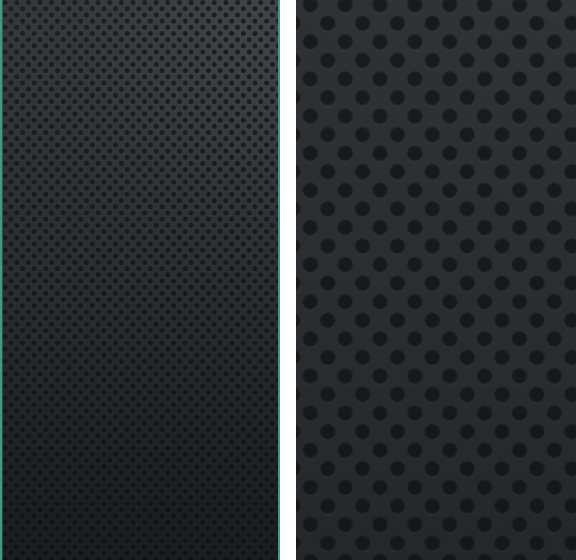
Left, the full canvas; right, a detail of the centre.
This pattern is drawn by a WebGL 2 fragment shader. Its source:

```glsl
#version 300 es
precision highp float;
// Dark perforated metal sheet: staggered rows of soft round holes over a
// vertical gradient with a glow at the upper right, and a thin teal strip
// down each side. Lengths are in canvas widths, measured from the top left.

uniform vec2 u_resolution;
out vec4 fragColor;

const vec2 PITCH = vec2(0.0415, 0.0442);       // one cell holds two holes
const vec2 FIRST_HOLE = vec2(0.0391, 0.0314);
const float HOLE_RADIUS = 0.0088;
const float HOLE_BLUR = 0.0018;
const float RIM_SHIFT = 0.0028;                // lit lower lip of each hole
const float RIM_LIGHT = 0.014;
const float LEFT_STRIP = 0.0085;
const float RIGHT_STRIP = 0.0068;

const vec3 SHEET_TOP = vec3(0.205, 0.220, 0.233);
const vec3 SHEET_MIDDLE = vec3(0.167, 0.183, 0.193);
const vec3 SHEET_BOTTOM = vec3(0.108, 0.114, 0.126);
const vec3 GLOW = vec3(0.042, 0.042, 0.047);
const vec3 HOLE_TOP = vec3(0.112, 0.120, 0.133);
const vec3 HOLE_BOTTOM = vec3(0.068, 0.072, 0.080);
const vec3 TEAL = vec3(0.25, 0.60, 0.53);

// Distance to the nearest hole centre of the two interleaved grids.
float holeDistance(vec2 p) {
    vec2 cell = (p - FIRST_HOLE) / PITCH;
    vec2 gridA = (fract(cell + 0.5) - 0.5) * PITCH;
    vec2 gridB = (fract(cell) - 0.5) * PITCH;
    return min(length(gridA), length(gridB));
}

// Soft coverage of the hole at p.
float holeMask(vec2 p, float blur) {
    return 1.0 - smoothstep(-blur, blur, holeDistance(p) - HOLE_RADIUS);
}

void main() {
    float pixel = 1.0 / u_resolution.x;
    vec2 p = vec2(gl_FragCoord.x, u_resolution.y - gl_FragCoord.y) * pixel;
    float depth = p.y * u_resolution.x / u_resolution.y;
    float blur = max(HOLE_BLUR, 0.6 * pixel);

    // Sheet shading
    vec3 color = mix(SHEET_TOP, SHEET_MIDDLE, smoothstep(0.0, 0.5, depth));
    color = mix(color, SHEET_BOTTOM, smoothstep(0.4, 1.0, depth));
    color += GLOW * smoothstep(0.1, 1.0, p.x) * (1.0 - smoothstep(0.0, 0.6, depth));

    // Lit lips, then the holes over them
    color += RIM_LIGHT * holeMask(p - vec2(0.0, RIM_SHIFT), blur);
    vec3 holeColor = mix(HOLE_TOP, HOLE_BOTTOM, depth);
    color = mix(color, holeColor, holeMask(p, blur));

    // Side strips
    float strip = max(LEFT_STRIP - p.x, p.x - (1.0 - RIGHT_STRIP));
    color = mix(color, TEAL, smoothstep(-0.5 * pixel, 0.5 * pixel, strip));

    fragColor = vec4(color, 1.0);
}
```
